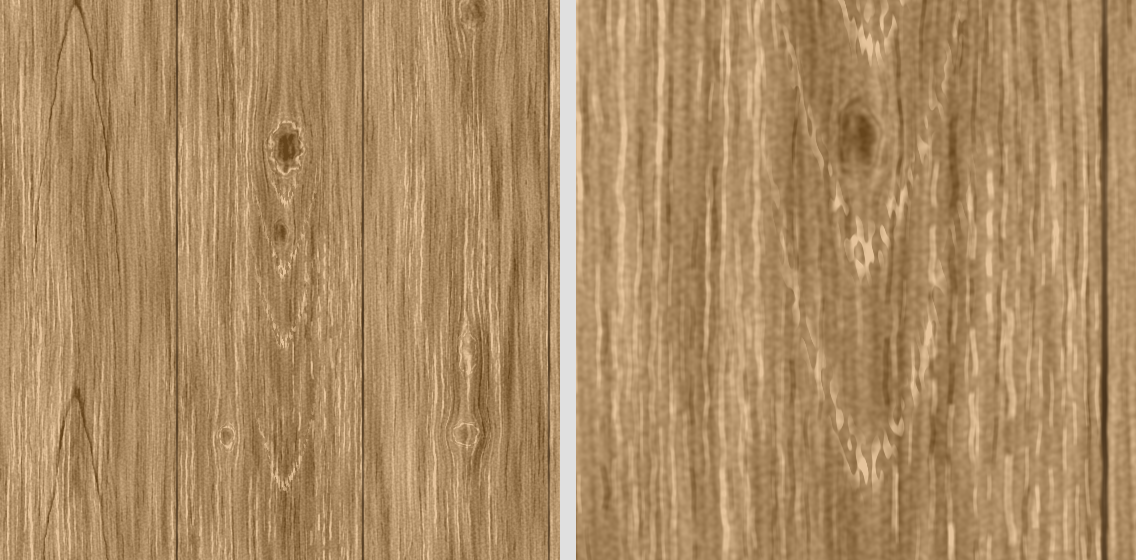
Left, the full canvas; right, a detail of the centre.
This texture is drawn by a three.js fragment shader. Its source:

```glsl
#define PLANKS 3.012
#define SEAM_SHIFT 0.016
#define SEAM_HALF 0.0017
#define BASE vec3(0.68, 0.55, 0.39)
#define SEAM_COLOUR vec3(0.31, 0.22, 0.12)
#define STREAK_FREQ 90.0
#define STREAK_TONE 0.20
#define PORE_TONE 0.10
#define FIBRE_TONE 0.13
#define BAND_TONE 0.12
#define CLOUD_TONE 0.08

varying vec2 vUv;

vec2 gradientAt(vec2 cell) {
  float angle = 6.2832 * fract(sin(dot(cell, vec2(127.1, 311.7))) * 43758.5);
  return vec2(cos(angle), sin(angle));
}

float noise(vec2 p) {
  vec2 i = floor(p), f = fract(p);
  vec2 u = f * f * f * (f * (f * 6.0 - 15.0) + 10.0);
  vec2 o = vec2(1.0, 0.0);
  float low = mix(dot(gradientAt(i), f), dot(gradientAt(i + o.xy), f - o.xy), u.x);
  float high = mix(dot(gradientAt(i + o.yx), f - o.yx), dot(gradientAt(i + o.xx), f - o.xx), u.x);
  return mix(low, high, u.y);
}

float bump(float x, float width) {
  return exp(-x * x / (width * width));
}

// Level of pointed growth rings; whole numbers fall on ring edges
float ringLevel(float dx, float rise, float steepness, float gap) {
  return (rise - steepness * pow(abs(dx), 1.5)) / gap;
}

// Thin crisp lines, each worn into runs and dashes of its own
float streaks(float x, float y, float freq, float wear) {
  float c = x * freq + 0.9 * noise(vec2(x * freq * 0.3, y * 2.5));
  float row = floor(c) * 0.73;
  float run = smoothstep(-0.05, 0.1, noise(vec2(row, y * 4.0 + row * 3.0)));
  float dash = smoothstep(-0.15, 0.05, noise(vec2(row + 40.0, y * 42.0 + row * 7.0)));
  float ragged = 0.5 + 0.25 * noise(vec2(row, y * 50.0));
  float line = 1.0 - smoothstep(0.07, 0.24, abs(fract(c) - ragged));
  return line * run * mix(1.0, dash, wear);
}

// Dark core, broken pale rims, and grain pushed aside
void knot(vec2 p, vec2 centre, vec2 size, float dark, float pale, inout float tone, inout float grainX) {
  vec2 d = (p - centre) / size;
  float r = length(d + 0.32 * vec2(noise(p * 62.0), noise(p * 62.0 + 9.5)));
  float broken = smoothstep(-0.35, 0.05, noise(p * vec2(210.0, 110.0)));
  float core = 1.0 - smoothstep(0.45, 0.75, r);
  float rim = bump(r - 1.0, 0.09) + 0.4 * bump(r - 1.3, 0.06);
  tone += pale * broken * rim - dark * core * (0.85 + 0.9 * noise(p * vec2(130.0, 60.0)));
  tone -= 0.3 * dark * bump(r - 0.82, 0.08);
  grainX -= 0.7 * d.x * size.x * exp(-dot(d, d) / 3.0);
}

void main() {
  vec2 p = vUv;
  float plankX = (p.x + SEAM_SHIFT) * PLANKS;
  float id = floor(plankX);
  float grainX = p.x + id * 0.37 + 0.006 * noise(p * vec2(6.0, 4.0));
  float tone = 0.0;

  // Knots
  knot(p, vec2(0.511, 0.738), vec2(0.028, 0.045), 0.26, 0.24, tone, grainX);
  knot(p, vec2(0.502, 0.583), vec2(0.014, 0.028), 0.20, 0.04, tone, grainX);
  knot(p, vec2(0.405, 0.220), vec2(0.013, 0.020), 0.10, 0.24, tone, grainX);
  knot(p, vec2(0.836, 0.370), vec2(0.015, 0.036), 0.02, 0.18, tone, grainX);
  knot(p, vec2(0.832, 0.225), vec2(0.022, 0.018), 0.09, 0.20, tone, grainX);
  knot(p, vec2(0.845, 0.980), vec2(0.024, 0.034), 0.11, 0.09, tone, grainX);

  // Layered grain
  float band = noise(vec2(grainX * 62.0, p.y * 2.6));
  float fibre = noise(vec2(grainX * 190.0, p.y * 8.0 + grainX * 70.0));
  float cloud = noise(vec2(grainX * 15.0, p.y * 2.0) + 17.0);
  float speckle = noise(mat2(0.8, 0.6, -0.6, 0.8) * p * 197.0) + noise(mat2(0.5, 0.87, -0.87, 0.5) * p * 263.0);
  tone += BAND_TONE * band + FIBRE_TONE * fibre + CLOUD_TONE * cloud + 0.065 * speckle;

  // Pale streaks and dark pores, fewer on the smooth areas
  float density = 0.3 + 0.7 * smoothstep(-0.15, 0.15, noise(vec2(grainX * 11.0, p.y * 1.7)));
  density = mix(density, 1.0, 0.8 * bump(p.x - 0.40, 0.06));
  density *= 1.0 - 0.65 * bump(p.x - 0.23, 0.07);
  float wear = 0.45 + 0.5 * bump(p.x - 0.56, 0.06);
  float lines = streaks(grainX, p.y, STREAK_FREQ, wear) + 0.65 * streaks(grainX + 3.1, p.y, STREAK_FREQ * 1.5, 0.9);
  float pores = streaks(grainX + 7.7, p.y, STREAK_FREQ * 1.2, 0.8);
  tone += STREAK_TONE * density * lines - PORE_TONE * pores - 0.015;

  // Shape and shading of each plank
  float wobble = 0.006 * noise(p * vec2(12.0, 11.0)) + 0.003 * noise(p * 55.0);
  if (id < 0.5) {
    float dx = p.x - 0.135 + wobble;
    float level = ringLevel(dx, 0.987 - p.y, 22.0, 0.703);
    float q = fract(level);
    float inArch = 1.0 - smoothstep(0.06, 0.10, abs(dx));
    float edge = smoothstep(0.94, 0.985, q) * (1.0 - smoothstep(0.985, 1.0, q));
    float worn = 0.75 + 0.9 * noise(p * vec2(40.0, 9.0));
    tone += inArch * (0.11 * noise(vec2(level * 24.0, p.y * 3.0)) - 0.24 * edge * worn);
    float scar = smoothstep(0.0, 0.15, noise(vec2(grainX * 110.0, p.y * 9.0)));
    tone -= 0.17 * scar * bump(p.x - 0.19, 0.016) * bump(p.y - 0.78, 0.13);
    tone += 0.045 * bump(p.x - 0.055, 0.045);
  } else if (id < 1.5) {
    float dx = p.x - 0.508 + wobble;
    float level = ringLevel(dx, p.y - 0.002, 11.5, 0.128);
    float ring = floor(level + 0.5);
    float kept = step(0.5, ring) * (1.0 - 0.85 * bump(ring - 2.0, 0.3));
    float inArch = (1.0 - smoothstep(0.04, 0.08, abs(dx))) * (1.0 - smoothstep(0.66, 0.71, p.y));
    float flake = smoothstep(-0.04, 0.12, noise(vec2(p.x * 210.0, p.y * 75.0 + p.x * 80.0)));
    float tip = 0.6 + 0.4 * bump(dx, 0.02);
    float inside = smoothstep(0.1, 0.3, fract(level)) * (1.0 - fract(level));
    tone += inArch * (0.26 * bump(level - ring, 0.11) * tip * kept * flake - 0.04 * inside);
    tone += 0.01 - 0.055 * bump(dx, 0.075);
  } else if (id < 2.5) {
    float smudge = smoothstep(0.0, 0.35, noise(vec2(grainX * 36.0, p.y * 4.5) + 43.0));
    float rightSide = smoothstep(0.75, 0.86, p.x);
    tone += 0.02 * (1.0 - rightSide) - rightSide * (0.005 + 0.10 * smudge);
  } else {
    tone += 0.04;
  }

  // Seams with a worn pale lip
  float seamDistance = abs(fract(plankX + 0.5) - 0.5) / PLANKS + 0.001 * noise(vec2(id, p.y * 45.0));
  float seam = 1.0 - smoothstep(SEAM_HALF * 0.3, SEAM_HALF * 1.8, seamDistance);
  float depth = 0.8 + 0.4 * noise(vec2(floor(plankX + 0.5) * 3.3, p.y * 13.0));
  float lip = bump(fract(plankX) / PLANKS - 0.005, 0.002);
  tone += 0.11 * lip * smoothstep(-0.2, 0.3, noise(vec2(id * 7.3, p.y * 24.0)));

  vec3 wood = BASE + clamp(tone, -0.28, 0.22);
  gl_FragColor = vec4(mix(wood, SEAM_COLOUR, depth * seam), 1.0);
}
```
